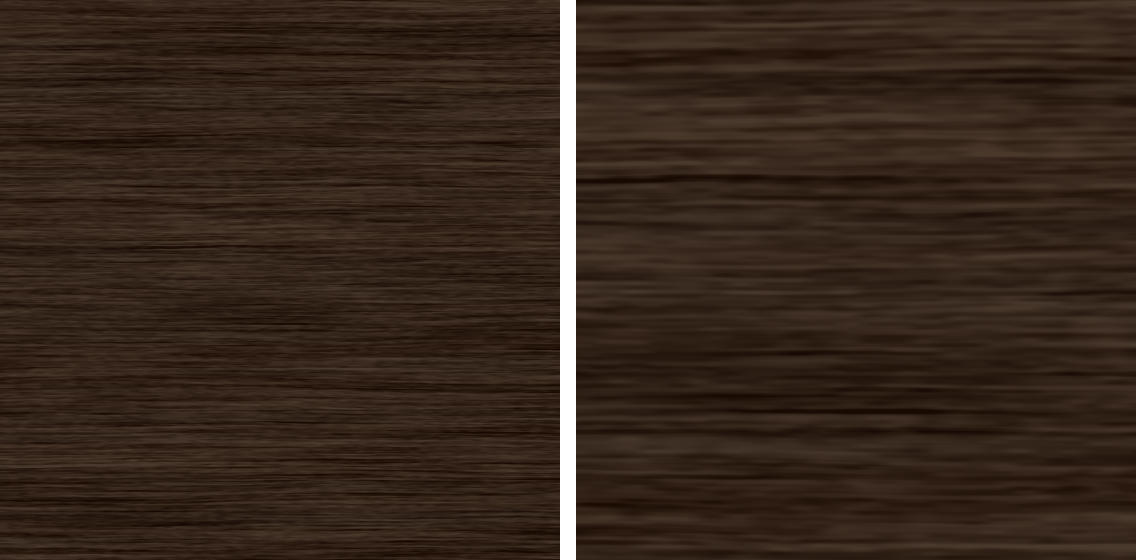
Left: the whole. Right: its middle third, enlarged.
A WebGL 2 fragment shader for this texture:

```glsl
#version 300 es
precision highp float;

#define BASE_COLOR vec3(0.199, 0.138, 0.097)
#define TONE_STEP vec3(0.040, 0.038, 0.034)
#define TINT_SHIFT vec3(0.004, -0.001, -0.004)
#define BAND_SCALE vec2(1.2, 34.0)
#define STREAK_SCALE vec2(1.9, 105.0)
#define FIBRE_SCALE vec2(3.4, 225.0)
#define GRAIN_SCALE vec2(11.0, 400.0)
#define FLECK_SCALE vec2(64.0, 370.0)
#define PORE_SCALE vec2(7.0, 215.0)
#define PORE_DEPTH 1.6
#define WAVE_HEIGHT 0.0016

uniform vec2 u_resolution;
out vec4 fragColor;

float hash(vec2 p) {
    vec3 q = fract(p.xyx * vec3(0.1031, 0.1030, 0.0973));
    q += dot(q, q.yzx + 33.33);
    return fract((q.x + q.y) * q.z);
}

// Smooth noise along one row, shifted so that rows never line up.
float rowNoise(float x, float row) {
    x += 17.0 * hash(vec2(row, 5.7));
    float cell = floor(x);
    float blend = smoothstep(0.0, 1.0, x - cell);
    return mix(hash(vec2(cell, row)), hash(vec2(cell + 1.0, row)), blend);
}

// Blend of neighbouring rows, from -1 to 1.
float streaks(vec2 p, float seed) {
    float row = floor(p.y);
    float blend = smoothstep(0.1, 0.9, p.y - row);
    float below = rowNoise(p.x, row + seed);
    float above = rowNoise(p.x, row + 1.0 + seed);
    return 2.0 * mix(below, above, blend) - 1.0;
}

// Cellular noise: scattered dashes, each with its own strength.
float pores(vec2 p) {
    vec2 cell = floor(p);
    float depth = 0.0;
    for (int j = -1; j <= 1; j++) {
        for (int i = -1; i <= 1; i++) {
            vec2 id = cell + vec2(i, j);
            vec2 center = id + vec2(hash(id + 31.0), hash(id + 67.0));
            float strength = smoothstep(0.6, 1.0, hash(id + 103.0));
            float dist = length((p - center) * vec2(1.0, 1.9));
            depth = max(depth, strength * smoothstep(0.95, 0.3, dist));
        }
    }
    return depth;
}

// Layered sines bend the grain slightly.
vec2 bend(vec2 p) {
    float wave = sin(p.x * 5.3 + p.y * 11.0)
               + 0.45 * sin(p.x * 13.0 - p.y * 37.0 + 1.7)
               + 0.20 * sin(p.x * 41.0 + p.y * 83.0 + 4.1);
    return vec2(p.x, p.y + WAVE_HEIGHT * wave);
}

void main() {
    vec2 uv = gl_FragCoord.xy / u_resolution;
    vec2 p = bend(uv);

    // Broad bands down to fine grain
    float band = streaks(p * BAND_SCALE, 211.0);
    float tone = 0.34 * band;
    tone += 0.50 * streaks(p * STREAK_SCALE, 419.0);
    tone += 1.05 * streaks(p * FIBRE_SCALE, 733.0);
    tone += 1.05 * streaks(p * GRAIN_SCALE, 1151.0);
    tone += 0.75 * streaks(p * FLECK_SCALE, 1993.0);

    // Dark pores, denser in the dark bands
    float poreShare = mix(1.0, 0.6, smoothstep(-0.6, 0.5, band));
    tone += 0.17 - PORE_DEPTH * poreShare * pores(p * PORE_SCALE);

    // Red and olive tints drift between the bands
    float tint = streaks(p * vec2(1.5, 60.0), 1627.0);
    vec3 color = BASE_COLOR + TONE_STEP * clamp(tone, -2.6, 2.2);
    color += TINT_SHIFT * tint;
    fragColor = vec4(max(color, 0.0), 1.0);
}
```
